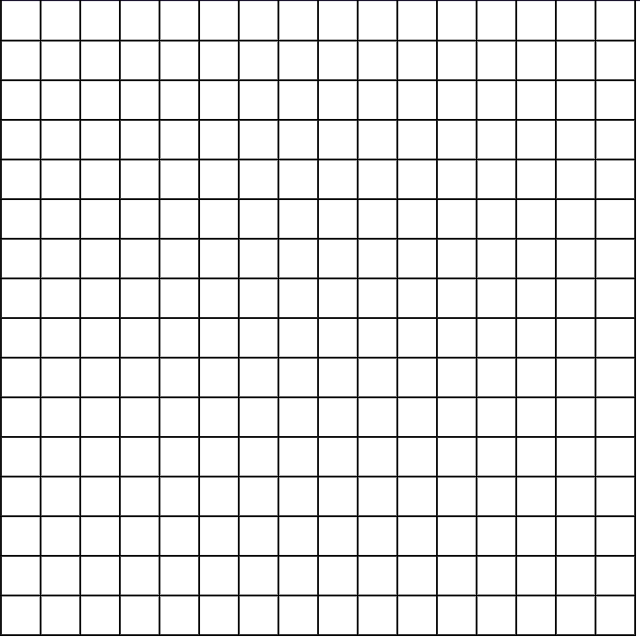
A Shadertoy shader for this pattern:

```glsl
// Sixteen by sixteen square grid of thin black lines on white, with a narrow top rule.

const float CELLS = 16.0;
const float PITCH = 0.06193;
const float MARGIN = 0.0015;
const float LINE_WIDTH = 0.0028;
const float RULE_WIDTH = 0.0017;
const vec3 PAPER = vec3(1.0);
const vec3 INK = vec3(0.008);
const vec3 RULE_INK = vec3(0.10, 0.08, 0.18);

// Share of a pixel-wide interval covered by a stroke centred at zero
float strokeCoverage(float offset, float width, float pixel) {
    float low = max(offset - 0.5 * pixel, -0.5 * width);
    float high = min(offset + 0.5 * pixel, 0.5 * width);
    return max(high - low, 0.0) / pixel;
}

// Signed offset to the nearest line with an index from first to last
float nearestLineOffset(float position, float first, float last) {
    float index = clamp(round((position - MARGIN) / PITCH), first, last);
    return position - MARGIN - index * PITCH;
}

// Smooth cut where the grid ends
float insideEnd(float position, float end, float pixel) {
    return clamp((end - position) / pixel + 0.5, 0.0, 1.0);
}

void mainImage(out vec4 fragColor, in vec2 fragCoord) {
    float pixel = 1.0 / iResolution.y;
    // Measure from the upper left corner, where the grid begins
    vec2 p = vec2(fragCoord.x, iResolution.y - fragCoord.y) * pixel;
    float gridEnd = MARGIN + CELLS * PITCH + 0.5 * LINE_WIDTH;

    // Grid lines, each stopping at the far border
    float columns = strokeCoverage(nearestLineOffset(p.x, 0.0, CELLS), LINE_WIDTH, pixel)
                  * insideEnd(p.y, gridEnd, pixel);
    float rows = strokeCoverage(nearestLineOffset(p.y, 1.0, CELLS), LINE_WIDTH, pixel)
               * insideEnd(p.x, gridEnd, pixel);

    // Narrow rule across the full upper edge
    float rule = strokeCoverage(p.y - 0.5 * RULE_WIDTH, RULE_WIDTH, pixel);

    vec3 color = mix(PAPER, RULE_INK, rule);
    color = mix(color, INK, max(columns, rows));
    fragColor = vec4(color, 1.0);
}
```
